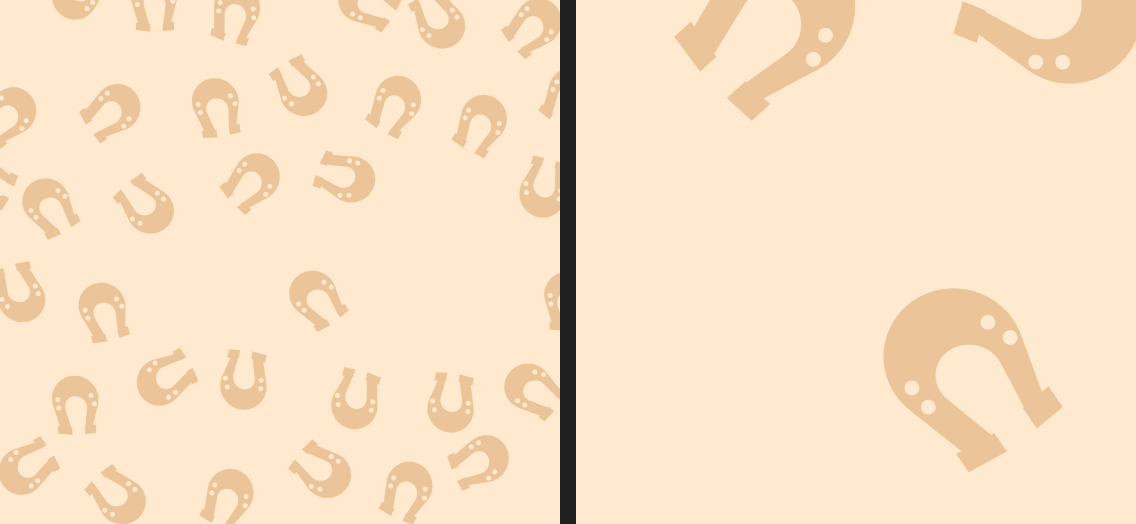
Left, the full canvas; right, a detail of the centre.
A WebGL 2 fragment shader for this pattern:

```glsl
#version 300 es
precision highp float;
// Scattered tan horseshoes, tilted open-up or open-down, on a flat cream ground.

uniform vec2 u_resolution;
out vec4 fragColor;

float hash(vec2 p) {
    return fract(sin(dot(p, vec2(127.1, 311.7))) * 43758.5453);
}

// Tapered capsule standing on the origin: radius r1 at the base, r2 at height h.
float taperedCapsule(vec2 p, float r1, float r2, float h) {
    p.x = abs(p.x);
    float b = (r1 - r2) / h;
    float a = sqrt(1.0 - b * b);
    float k = dot(p, vec2(-b, a));
    if (k < 0.0) return length(p) - r1;
    if (k > a * h) return length(p - vec2(0.0, h)) - r2;
    return dot(p, vec2(a, b)) - r1;
}

// Slightly slanted rectangle for the end of a leg.
float foot(vec2 p, vec2 halfSize, float slant) {
    p.y += slant * p.x;
    vec2 d = abs(p) - halfSize;
    return length(max(d, 0.0)) + min(max(d.x, d.y), 0.0);
}

// Horseshoe opening upward; its half width is 1.
float horseshoe(vec2 p) {
    vec2 outer = p + vec2(0.03 * p.y, 0.0);
    vec2 inner = p + vec2(0.09 * p.y, -0.35);
    float d = max(taperedCapsule(outer, 1.0, 0.46, 2.0), p.y - 1.38);
    d = max(d, -taperedCapsule(inner, 0.47, 0.17, 1.5));

    // Feet
    d = min(d, foot(p - vec2(-0.64, 1.31), vec2(0.24, 0.18), -0.1));
    d = min(d, foot(p - vec2(0.45, 1.35), vec2(0.31, 0.16), 0.1));

    // Two nail holes on each side
    float hole = min(length(p - vec2(-0.82, 0.22)), length(p - vec2(-0.68, -0.14)));
    hole = min(hole, min(length(p - vec2(0.71, 0.38)), length(p - vec2(0.75, 0.02))));
    return max(d, 0.105 - hole);
}

void main() {
    const float cellSize = 0.178;
    const float shoeScale = 0.0444;
    vec2 grid = gl_FragCoord.xy / u_resolution.y / cellSize;
    vec2 home = floor(grid);

    // Nearest shoe among the neighbouring cells
    float dist = 1e3;
    for (int j = -1; j <= 1; j++) {
        for (int i = -1; i <= 1; i++) {
            vec2 cell = home + vec2(i, j);
            if (hash(cell + 71.3) < 0.12) continue;

            // Staggered rows with a random shift
            vec2 jitter = vec2(hash(cell + 3.7), hash(cell + 19.1)) - 0.5;
            vec2 centre = cell + 0.5 + 0.46 * jitter;
            centre.x += 0.5 * mod(cell.y, 2.0) - 0.25;

            // Upright or upside down, then tilted
            float angle = 3.14159 * step(0.5, hash(cell + 37.9));
            angle += 2.4 * (hash(cell + 53.3) - 0.5);
            float c = cos(angle), s = sin(angle);
            vec2 p = mat2(c, -s, s, c) * (grid - centre) * cellSize / shoeScale;
            dist = min(dist, horseshoe(p + vec2(0.0, 0.25)) * shoeScale);
        }
    }

    float edge = 0.75 / u_resolution.y;
    float shoe = 1.0 - smoothstep(-edge, edge, dist);
    vec3 cream = vec3(1.0, 0.915, 0.81);
    vec3 tan_ = vec3(0.92, 0.77, 0.6);
    fragColor = vec4(mix(cream, tan_, shoe), 1.0);
}
```
